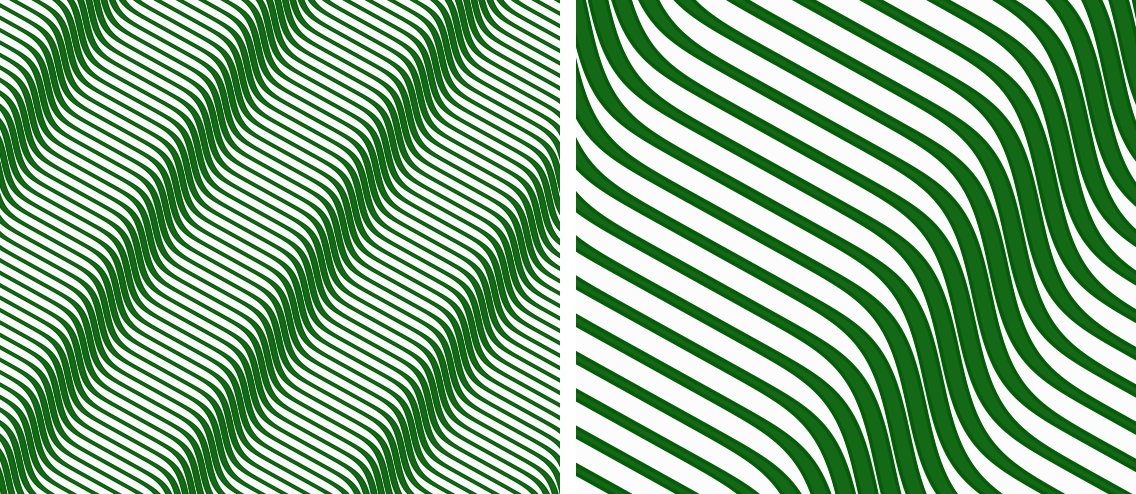
Left: the whole. Right: its middle third, enlarged.
This pattern is drawn by a Shadertoy shader. Its source:

```glsl
// Green ribbons flowing downhill in parallel, squeezed into slanted folds.
// A line index field is built from a periodic slope profile and its closed
// form integral; strokes are its whole-number levels, thicker in each fold.

#define FOLD_PERIOD 0.382     // horizontal distance between folds
#define FOLD_START 0.5774     // position of one fold on the top edge
#define FOLD_LEAN 0.5774      // sideways lean of the folds, tan(30 deg)
#define LINE_STEP 0.01903     // drop from one line to the next along a fold
#define FLAT_SLOPE 0.42       // slope between the folds
#define FOLD_SLOPE 0.83       // slope added at the fold centre
#define FLAT_INK 0.36         // inked share of the spacing between folds
#define FOLD_INK 0.92         // inked share at the fold centre
#define PAPER vec3(0.99)
#define INK vec3(0.08, 0.41, 0.09)
#define INK_RIM vec3(0.02, 0.36, 0.03)

const float TAU = 6.2831853;

// Peaked periodic bump: cos(a / 2) to the eighth power.
float foldWeight(float a) {
    float c = 0.5 + 0.5 * cos(a);
    return c * c * c * c;
}

// Integral of foldWeight from zero to a.
float foldIntegral(float a) {
    return (35.0 * a + 56.0 * sin(a) + 14.0 * sin(2.0 * a)
        + 8.0 / 3.0 * sin(3.0 * a) + 0.25 * sin(4.0 * a)) / 128.0;
}

// Signed distance to the nearest stroke edge, negative inside the ink.
float strokeDistance(vec2 p) {
    float angle = TAU * (p.x + FOLD_LEAN * p.y - FOLD_START) / FOLD_PERIOD;
    float weight = foldWeight(angle);
    float slope = FLAT_SLOPE + FOLD_SLOPE * weight;
    float drop = FOLD_PERIOD / TAU
        * (FLAT_SLOPE * angle + FOLD_SLOPE * foldIntegral(angle));

    // Line index and its analytic gradient
    float index = (p.y - drop) / LINE_STEP;
    vec2 gradient = vec2(-slope, 1.0 - FOLD_LEAN * slope) / LINE_STEP;

    float offCentre = abs(fract(index + 0.5) - 0.5);
    float halfInk = 0.5 * mix(FLAT_INK, FOLD_INK, weight);
    return (offCentre - halfInk) / length(gradient);
}

void mainImage(out vec4 fragColor, in vec2 fragCoord) {
    // Unit is the canvas height, with y running down from the top edge
    vec2 p = vec2(fragCoord.x, iResolution.y - fragCoord.y) / iResolution.y;
    float pixel = 1.0 / iResolution.y;
    float d = strokeDistance(p);

    // Slightly deeper rim, then the antialiased stroke over paper
    float rim = smoothstep(-0.0032, -0.0018, d);
    float coverage = 1.0 - smoothstep(-0.6 * pixel, 0.6 * pixel, d);
    vec3 color = mix(PAPER, mix(INK, INK_RIM, rim), coverage);
    fragColor = vec4(color, 1.0);
}
```
